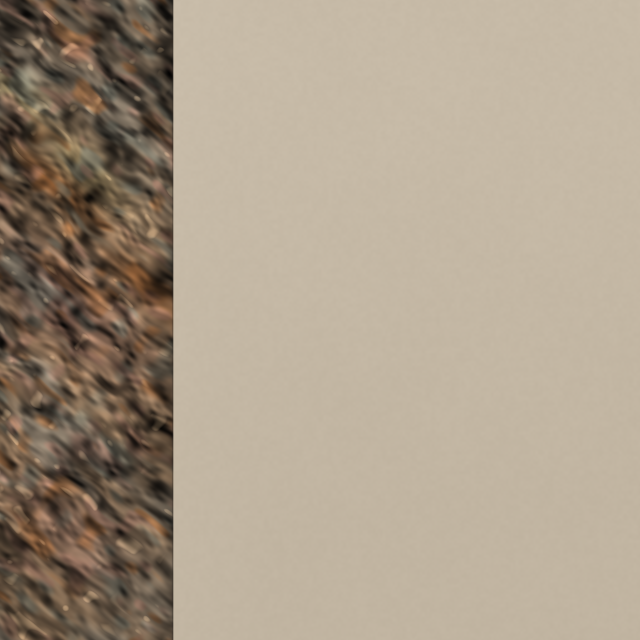
Give the GLSL for this texture, as a Shadertoy shader.

```glsl
// Rough streaked brown stone strip on the left beside a smooth beige plaster wall
const float EDGE_X = 0.2705;
const float SEAM_WIDTH = 0.003;
const float STREAK_ANGLE = -0.70;
const vec2 STREAK_FREQ = vec2(30.0, 72.0);   // along, across the grain
const float STONE_CONTRAST = 1.75;
const float PLASTER_GRAIN = 0.016;
const vec3 PLASTER_TOP = vec3(0.778, 0.730, 0.655);
const vec3 PLASTER_BOTTOM = vec3(0.755, 0.706, 0.630);
const vec3 STONE_BROWN = vec3(0.405, 0.330, 0.255);
const vec3 STONE_GREY = vec3(0.360, 0.325, 0.280);
const vec3 STONE_RUST = vec3(0.460, 0.285, 0.150);
const vec3 STONE_OLIVE = vec3(0.450, 0.395, 0.270);
const vec3 STONE_ROSE = vec3(0.440, 0.320, 0.275);

float hash(vec2 p) {
    vec3 q = fract(p.xyx * vec3(0.1031, 0.1030, 0.0973));
    q += dot(q, q.yzx + 33.33);
    return fract((q.x + q.y) * q.z);
}

float noise(vec2 p) {
    vec2 cell = floor(p), f = fract(p);
    f = f * f * (3.0 - 2.0 * f);
    return mix(mix(hash(cell), hash(cell + vec2(1, 0)), f.x),
               mix(hash(cell + vec2(0, 1)), hash(cell + vec2(1, 1)), f.x), f.y);
}

float fbm(vec2 p) {
    float sum = 0.0, amp = 0.5;
    for (int i = 0; i < 4; i++) {
        sum += amp * noise(p);
        p = mat2(1.6, 0.6, -0.6, 1.6) * p + 17.3;
        amp *= 0.5;
    }
    return sum / 0.9375;
}

// Rotate into the grain: x runs along the streaks, y across them
vec2 toGrain(vec2 p) {
    float c = cos(STREAK_ANGLE), s = sin(STREAK_ANGLE);
    return vec2(c * p.x + s * p.y, -s * p.x + c * p.y);
}

// Soft oval stain stretched along the grain
float stain(vec2 p, vec2 center, vec2 size) {
    vec2 d = toGrain(p - center) / size;
    return exp(-dot(d, d));
}

vec3 stone(vec2 p) {
    vec2 g = toGrain(p) + 10.0;
    g += 0.012 * (vec2(noise(p * 22.0), noise(p * 22.0 + 50.0)) - 0.5);

    // Broad mineral colours
    float tint = fbm(g * vec2(7.0, 19.0));
    vec3 col = mix(STONE_BROWN, STONE_GREY, smoothstep(0.42, 0.68, tint));
    col = mix(col, STONE_GREY * 0.86, 0.7 * smoothstep(0.68, 0.98, p.y));
    col = mix(col, STONE_OLIVE, 0.75 * stain(p, vec2(0.135, 0.735), vec2(0.08, 0.035)));
    col = mix(col, STONE_OLIVE, 0.70 * stain(p, vec2(0.025, 0.855), vec2(0.06, 0.03)));
    col = mix(col, STONE_RUST, 0.85 * stain(p, vec2(0.080, 0.715), vec2(0.10, 0.022)));
    col = mix(col, STONE_RUST, 0.65 * stain(p, vec2(0.225, 0.555), vec2(0.12, 0.025)));
    col = mix(col, STONE_ROSE, 0.60 * stain(p, vec2(0.110, 0.520), vec2(0.15, 0.06)));
    col = mix(col, STONE_ROSE, 0.55 * stain(p, vec2(0.110, 0.170), vec2(0.11, 0.05)));
    col = mix(col, STONE_GREY * 0.8, 0.70 * stain(p, vec2(0.235, 0.710), vec2(0.11, 0.035)));
    col = mix(col, STONE_GREY, 0.70 * stain(p, vec2(0.235, 0.070), vec2(0.12, 0.07)));

    // Small rust, rose and cool flecks
    float fleck = noise(g * vec2(24.0, 55.0) + 80.0);
    col = mix(col, STONE_RUST, 0.55 * smoothstep(0.68, 0.95, fleck));
    col = mix(col, STONE_GREY * vec3(0.88, 1.0, 1.05), 0.6 * smoothstep(0.38, 0.08, fleck));
    col = mix(col, STONE_ROSE, 0.5 * smoothstep(0.6, 0.9, noise(g * vec2(30.0, 60.0) + 140.0)));

    // Ridges, pits and bright chips
    float coarse = noise(g * STREAK_FREQ);
    float fine = noise(g * STREAK_FREQ * 2.1 + 31.0);
    float ridge = 0.6 * coarse + 0.4 * fine - 0.5;
    float relief = mix(0.82, 1.12, smoothstep(0.0, 0.35, p.y));
    col *= 1.0 + STONE_CONTRAST * relief * ridge;
    col *= 0.84 + 0.32 * fbm(g * vec2(11.0, 28.0) + 60.0);
    float chip = smoothstep(0.80, 0.98, noise(g * vec2(45.0, 75.0) + 200.0));
    col += vec3(0.20, 0.17, 0.13) * chip;

    // Shade gathering beside the seam
    return col * (1.0 - 0.18 * smoothstep(EDGE_X - 0.045, EDGE_X, p.x));
}

vec3 plaster(vec2 p) {
    vec3 col = mix(PLASTER_BOTTOM, PLASTER_TOP, smoothstep(0.0, 1.0, p.y));
    col += 0.008 * exp(-(p.x - EDGE_X) * 14.0);
    float grain = 0.6 * noise(p * 130.0) + 0.4 * noise(p * 260.0 + 9.0) - 0.5;
    float mottling = fbm(p * 9.0) - 0.5;
    return col + PLASTER_GRAIN * grain + 0.008 * mottling;
}

void mainImage(out vec4 fragColor, in vec2 fragCoord) {
    vec2 p = fragCoord / iResolution.xy;
    float aa = 1.0 / iResolution.x;
    vec3 col = mix(stone(p), plaster(p), smoothstep(-aa, aa, p.x - EDGE_X));

    // Thin dark seam on the stone side
    float seam = smoothstep(EDGE_X - SEAM_WIDTH, EDGE_X, p.x)
               * (1.0 - smoothstep(EDGE_X - aa, EDGE_X + aa, p.x));
    col *= 1.0 - 0.35 * seam;
    fragColor = vec4(clamp(col, 0.0, 1.0), 1.0);
}
```
